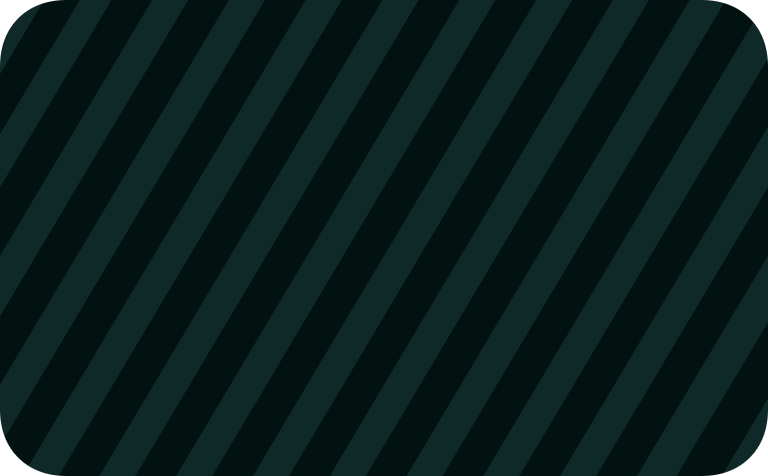
Give the GLSL for this pattern, as a Shadertoy shader.

```glsl
// Slanted two-tone stripes on a dark card with softly rounded corners.
// A sheared coordinate is repeated with fract; the outermost stripes drift
// a little, and a superellipse distance cuts the corners to white.

#define STRIPES 10.0        // repeats across the canvas width
#define SLANT 0.595         // horizontal run per unit of height
#define STRIPE_CENTER 0.216 // centre of the light band within one repeat
#define STRIPE_WIDTH 0.469  // light share of one repeat
#define DRIFT_LEFT 0.14     // spacing change in the upper left corner
#define DRIFT_RIGHT 0.10    // spacing change in the lower right corner
#define CORNER_RADIUS 0.088 // in canvas widths
#define CORNER_POWER 2.2    // 2 is a circle, larger is squarer
#define DARK_TEAL vec3(0.008, 0.071, 0.067)
#define LIGHT_TEAL vec3(0.057, 0.160, 0.157)
#define OUTSIDE vec3(1.0)

// Coverage of a shape from its signed distance and the size of a pixel
float coverage(float dist, float pixel) {
    return clamp(0.5 - dist / pixel, 0.0, 1.0);
}

// Approximate signed distance to a box with superellipse corners
float cardDistance(vec2 p, vec2 halfSize) {
    vec2 q = max(abs(p) - halfSize + CORNER_RADIUS, 0.0) / CORNER_RADIUS;
    vec2 powered = pow(q, vec2(CORNER_POWER));
    return (pow(powered.x + powered.y, 1.0 / CORNER_POWER) - 1.0) * CORNER_RADIUS;
}

// Signed distance to the nearest light band, in repeats
float stripeDistance(float across) {
    float drift = DRIFT_LEFT * max(0.146 - across, 0.0)
                + DRIFT_RIGHT * max(across - 1.204, 0.0);
    float cell = fract((across - drift) * STRIPES - STRIPE_CENTER + 0.5) - 0.5;
    return abs(cell) - 0.5 * STRIPE_WIDTH;
}

void mainImage(out vec4 fragColor, in vec2 fragCoord) {
    // Canvas width is one unit
    float pixel = 1.0 / iResolution.x;
    vec2 size = iResolution.xy * pixel;
    vec2 p = fragCoord * pixel;

    // Stripes along the sheared axis, measured from the top edge
    float across = p.x + SLANT * (size.y - p.y);
    float stripePixel = pixel * STRIPES * length(vec2(1.0, SLANT));
    float stripe = coverage(stripeDistance(across), stripePixel);
    vec3 color = mix(DARK_TEAL, LIGHT_TEAL, stripe);

    // Rounded card outline
    float card = coverage(cardDistance(p - 0.5 * size, 0.5 * size), pixel);
    fragColor = vec4(mix(OUTSIDE, color, card), 1.0);
}
```
